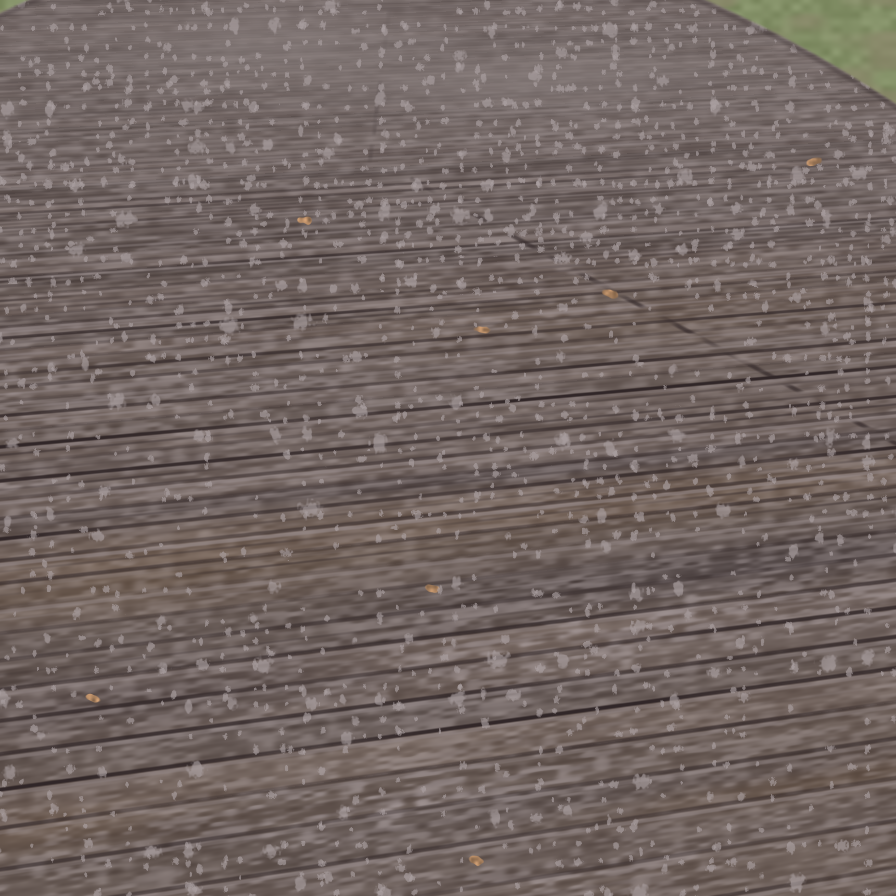
Give the GLSL for this texture, as a WebGL 1 fragment shader.

```glsl
precision highp float;
// Rain splashing on a wet wooden deck seen in perspective, with grass at the far corners.
uniform vec2 u_resolution;

const float HORIZON = 1.25;      // height where the boards converge
const float SKEW = 0.12;         // tilt of the boards
const float BOARDS = 31.0;       // board density
const float PHASE = 0.4;         // offset of the first gap
const vec4 BOLD_GAPS = vec4(41.0, 39.0, 36.0, 27.0);
const vec3 WOOD = vec3(0.425, 0.377, 0.365);
const vec3 BROWN = vec3(0.46, 0.385, 0.33);
const vec3 WET = vec3(0.60, 0.555, 0.56);
const vec3 SHADOW = vec3(0.29, 0.255, 0.265);
const vec3 GAP = vec3(0.19, 0.15, 0.155);
const vec3 MIST = vec3(0.54, 0.50, 0.495);
const vec3 SPRAY = vec3(0.67, 0.63, 0.635);
const vec3 GRASS = vec3(0.51, 0.56, 0.40);
const vec3 LEAF = vec3(0.68, 0.52, 0.38);

float hash(vec2 p) {
  vec3 q = fract(vec3(p.xyx) * 0.1031);
  q += dot(q, q.yzx + 33.33);
  return fract((q.x + q.y) * q.z);
}

float noise(vec2 p) {
  vec2 i = floor(p), f = fract(p);
  f = f * f * (3.0 - 2.0 * f);
  return mix(mix(hash(i), hash(i + vec2(1.0, 0.0)), f.x),
             mix(hash(i + vec2(0.0, 1.0)), hash(i + 1.0), f.x), f.y);
}

// Distance below the horizon, constant along each board
float depth(vec2 p) { return (HORIZON - p.y) / (1.0 - SKEW * p.x); }

// Soft patch stretched along the boards
float patchAt(vec2 p, vec2 c, vec2 r) {
  vec2 q = vec2(p.x - c.x, depth(c) - depth(p)) / r;
  return exp(-dot(q, q));
}

float segment(vec2 p, vec2 a, vec2 b) {
  vec2 d = b - a;
  return length(p - a - d * clamp(dot(p - a, d) / dot(d, d), 0.0, 1.0));
}

// Ragged upright crowns of spray, one per occupied cell
float splashes(vec2 p, float cells, float amount, float seed) {
  vec2 q = p * cells + seed * 7.3;
  vec2 id = floor(q);
  vec2 l = fract(q) - 0.5 - 0.35 * (vec2(hash(id + 3.1), hash(id + 8.7)) - 0.5);
  l.x *= mix(0.75, 1.8, hash(id + 1.7));
  float body = 1.0 - length(l) / mix(0.2, 0.36, hash(id + 5.9));
  float ragged = 0.6 * noise(q * vec2(11.0, 5.0)) + 0.4 * noise(q * 15.0);
  return smoothstep(0.5, 0.85, body * 0.8 + ragged * 0.7) * step(0.0, body) * smoothstep(0.0, 0.25, body)
    * step(hash(id + seed), amount);
}

vec3 deck(vec2 p, float px) {
  float d = depth(p), row = BOARDS / d - PHASE;
  float density = BOARDS / (d * d * (1.0 - SKEW * p.x));
  float board = floor(row), joint = floor(row + 0.5);
  float near = 1.0 - smoothstep(0.25, 0.95, p.y);

  // Board tints and broad stains
  vec3 col = mix(WOOD, BROWN, 0.4 * near * noise(vec2(p.x * 2.0, board * 0.7)));
  col *= 0.92 + 0.16 * hash(vec2(board, 4.0));
  float brown = patchAt(p, vec2(0.15, 0.36), vec2(0.30, 0.05))
    + patchAt(p, vec2(0.80, 0.45), vec2(0.35, 0.035)) + patchAt(p, vec2(0.90, 0.13), vec2(0.25, 0.025))
    + patchAt(p, vec2(0.05, 0.075), vec2(0.15, 0.025)) + 0.6 * patchAt(p, vec2(0.75, 0.65), vec2(0.35, 0.06));
  col = mix(col, BROWN, 0.6 * min(brown, 1.0));
  float dark = patchAt(p, vec2(0.60, 0.475), vec2(0.55, 0.013))
    + patchAt(p, vec2(0.85, 0.37), vec2(0.35, 0.03)) + 0.8 * patchAt(p, vec2(0.15, 0.22), vec2(0.35, 0.04))
    + 0.7 * patchAt(p, vec2(0.80, 0.13), vec2(0.30, 0.018));
  col = mix(col, SHADOW, 0.55 * min(dark, 1.0));

  // Wet sheen in fine streaks and flecks
  float fine = noise(vec2(p.x * 70.0, d * 230.0));
  float streak = noise(vec2(p.x * 28.0, d * 150.0 + 7.0));
  float grain = noise(vec2(p.x * 9.0, d * 190.0 + 31.0));
  float region = noise(vec2(p.x * 5.0, d * 14.0));
  float sheen = patchAt(p, vec2(0.70, 0.30), vec2(0.25, 0.045))
    + patchAt(p, vec2(0.45, 0.11), vec2(0.40, 0.04)) + 0.7 * patchAt(p, vec2(0.12, 0.46), vec2(0.16, 0.03))
    + 0.6 * patchAt(p, vec2(0.20, 0.58), vec2(0.30, 0.07)) + 0.6 * patchAt(p, vec2(0.65, 0.02), vec2(0.40, 0.03));
  float broken = smoothstep(0.35, 0.75, 0.5 * streak + 0.5 * fine);
  col = mix(col, WET, (0.12 + 0.22 * region + 0.4 * min(sheen, 1.0)) * broken);
  col += 0.09 * (fine - 0.5) + 0.09 * (grain - 0.5);

  // Dark gaps, a pale lip below, and faint grooves between
  float e = (row - joint) / density;
  vec4 bold = step(abs(BOLD_GAPS - joint), vec4(0.5));
  float strength = mix(0.15, 0.75, hash(vec2(joint, 9.0))) + 0.45 * dot(bold, vec4(1.0));
  strength *= 0.55 + 0.7 * noise(vec2(p.x * 6.0, joint * 3.0));
  float width = mix(0.0005, 0.0018, near), fade = 1.0 - 0.7 * smoothstep(0.6, 0.95, p.y);
  float lip = 1.0 - smoothstep(width * 0.5, width + 1.5 * px, abs(e + 2.8 * width));
  col = mix(col, WET, 0.55 * lip * fade * hash(vec2(joint, 2.0)));
  float groove = abs(fract(row) - 0.5) / density;
  float faint = (1.0 - smoothstep(0.0, 0.0007 + 1.5 * px, groove)) * noise(vec2(p.x * 7.0, board * 5.0));
  col = mix(col, hash(vec2(board, 7.0)) < 0.5 ? GAP : WET, 0.55 * faint * fade * smoothstep(0.1, 0.45, p.y));
  float gap = 1.0 - smoothstep(width * 0.5, width + 1.5 * px, abs(e));
  col = mix(col, GAP, min(strength, 1.0) * gap * fade);

  // Worn joint running across the boards
  float seam = min(segment(p, vec2(0.46, 0.80), vec2(0.62, 0.71)), segment(p, vec2(0.62, 0.71), vec2(1.0, 0.505)));
  seam = min(seam, segment(p, vec2(0.413, 0.82), vec2(0.436, 1.0)));
  float worn = 0.65 * smoothstep(0.25, 0.8, noise(vec2(p.x * 30.0, d * 110.0))) * smoothstep(1.1, 0.7, p.y);
  col = mix(col, GAP, worn * (1.0 - smoothstep(0.0005, 0.003 + px, seam)));

  // Distant mist
  float mist = 0.28 * smoothstep(0.65, 1.0, p.y) + 0.45 * patchAt(p, vec2(0.60, 0.91), vec2(0.20, 0.04))
    + 0.4 * patchAt(p, vec2(0.30, 0.95), vec2(0.18, 0.05));
  return mix(col, MIST, min(mist, 0.7));
}

void main() {
  vec2 p = gl_FragCoord.xy / u_resolution;
  float px = 1.0 / u_resolution.y;
  vec3 col = deck(p, px);

  // Fallen leaves
  vec2 q = p * vec2(5.0, 7.0), id = floor(q);
  vec2 l = (fract(q) - 0.25 - 0.5 * vec2(hash(id + 2.3), hash(id + 6.1))) / vec2(5.0, 7.0);
  l.y = l.y * 1.8 + l.x * (hash(id) - 0.5);
  float leaf = 1.0 - smoothstep(0.009, 0.011 + px, length(l) + 0.005 * noise(p * 180.0));
  col = mix(col, LEAF * (0.75 + 0.5 * noise(p * 220.0)), leaf * step(hash(id + 4.0), 0.35) * step(p.y, 0.85));

  // Rain splashes in clusters, smaller and denser with distance
  float cluster = 0.4 + 1.2 * noise(p * vec2(5.0, 8.0));
  for (int i = 0; i < 4; i++) {
    float k = float(i);
    float amount = cluster * mix(0.14, 0.14 + 0.11 * k, smoothstep(0.2, 0.85, p.y));
    col = mix(col, SPRAY, splashes(p, 24.0 + 11.0 * k, amount, k + 1.0) * 0.65);
  }

  // Grass beyond the deck edges
  float right = (p.x - 0.785) * 0.545 - (1.0 - p.y) - 0.006 * sin((p.x - 0.785) * 14.6);
  float edge = max(right, (p.y - 0.984) - p.x * 0.47);
  col = mix(col, GAP, 0.3 * (1.0 - smoothstep(0.0, 0.006, abs(edge + 0.003))));
  vec3 grass = GRASS + 0.09 * (noise(p * vec2(90.0, 120.0)) - 0.5);
  grass = mix(grass, vec3(0.55, 0.52, 0.42), 0.6 * smoothstep(0.4, 0.8, noise(p * vec2(20.0, 45.0))));
  col = mix(col, grass, smoothstep(-px, 0.003 + px, edge));

  gl_FragColor = vec4(clamp(col, 0.0, 1.0), 1.0);
}
```
